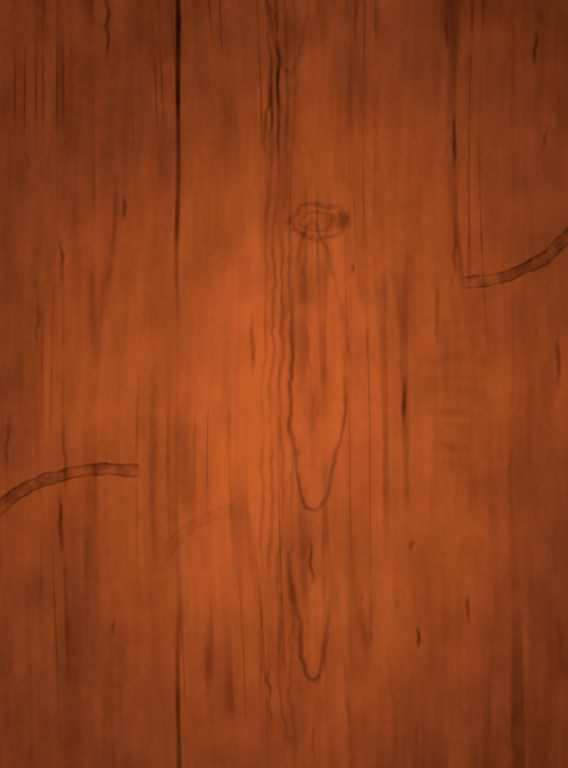
Write a WebGL 2 fragment shader that draws this texture.

```glsl
#version 300 es
precision highp float;
uniform vec2 u_resolution;
out vec4 outColor;

// Lengths are in canvas heights, tones run from 0 (DARK) to 1 (LIGHT)
const vec3 DARK = vec3(0.390, 0.170, 0.070);
const vec3 LIGHT = vec3(0.710, 0.330, 0.143);
const vec2 GLOW_CENTER = vec2(0.36, 0.45), GLOW_SIZE = vec2(0.37, 0.41);
const float AMBIENT = -0.01, GLOW = 1.05;
const vec3 SEAMS = vec3(0.232, 0.455, 0.667);
const vec2 LOOP_CENTER = vec2(0.410, 0.525), LOOP_SIZE = vec2(0.036, 0.185);
const vec2 KNOT_CENTER = vec2(0.414, 0.710), KNOT_SIZE = vec2(0.034, 0.025);
const float VEIN_SPACING = 0.0125;
const vec2 FLECK_CELL = vec2(0.062, 0.125);
const float FLECK_CHANCE = 0.36;
const float STAIN_WIDTH = 0.010;

float hash(vec2 p) {
  return fract(sin(dot(p, vec2(127.1, 311.7))) * 43758.5453);
}

float noise(vec2 p) {
  vec2 i = floor(p), f = fract(p);
  f = f * f * (3.0 - 2.0 * f);
  return mix(mix(hash(i), hash(i + vec2(1, 0)), f.x),
             mix(hash(i + vec2(0, 1)), hash(i + vec2(1, 1)), f.x), f.y);
}

float fbm(vec2 p) {
  float sum = 0.0;
  for (float amp = 0.5; amp > 0.05; amp *= 0.5) {
    sum += amp * noise(p);
    p = p * 2.03 + 17.3;
  }
  return sum / 0.9375;
}

// Soft stroke: 1 on the line, 0 beyond its width
float stroke(float d, float width) {
  return 1.0 - smoothstep(0.0, width, abs(d));
}

// Straight fibres: streaks, pores and broken hairlines
float fibres(vec2 p) {
  vec2 q = p + vec2(0.035 * (noise(p * vec2(4.0, 2.5)) - 0.5), 0.0);
  float streaks = fbm(q * vec2(34.0, 4.0)) - 0.5;
  float fine = noise(q * vec2(170.0, 14.0) + 31.0) - 0.5;
  float pores = noise(p * vec2(240.0, 150.0)) - 0.5;
  float hair = stroke(noise(q * vec2(75.0, 2.4) + 9.0) - 0.5, 0.17);
  float patches = smoothstep(0.45, 0.75, fbm(p * vec2(15.0, 7.0) + 4.0));
  return 0.26 * streaks + 0.13 * fine + 0.08 * pores - 0.30 * hair * patches;
}

// Pointed growth ring that opens upward
float tip(vec2 p, vec2 apex, float sharpness) {
  vec2 q = p - apex;
  float d = (q.y - sharpness * q.x * q.x) / length(vec2(1.0, 2.0 * sharpness * q.x));
  return stroke(d, 0.0055) * (1.0 - smoothstep(0.05, 0.19, q.y));
}

// Middle board: a long loop, two tips and a bundle of veins on the left
float cathedral(vec2 p) {
  vec2 bend = vec2(fbm(p * vec2(12.0, 7.0)), fbm(p * 9.0 + 40.0)) - 0.5;
  vec2 w = p + bend * vec2(0.034, 0.05) + 0.003 * (noise(p * 90.0) - 0.5);
  vec2 q = (w - LOOP_CENTER) / LOOP_SIZE;
  float d = length(q);
  float slope = length(q / LOOP_SIZE) / max(d, 0.01);
  float loop = stroke((d - 1.0) / slope, 0.0055) * mix(1.0, 0.5, smoothstep(-0.2, 0.6, q.y));
  float x = w.x + 0.014 * exp(-q.y * q.y) + 0.02 * (noise(vec2(7.0, p.y * 4.0)) - 0.5);
  float vein = abs(fract(x / VEIN_SPACING) - 0.5) * VEIN_SPACING;
  float bundle = smoothstep(0.330, 0.350, x) * (1.0 - smoothstep(0.375, 0.390, x));
  float veins = stroke(vein, 0.0045) * bundle;
  float tips = tip(w, vec2(0.410, 0.125), 190.0) + 0.6 * tip(w, vec2(0.372, 0.910), 110.0);
  float broken = smoothstep(0.12, 0.75, fbm(p * vec2(40.0, 13.0) + 5.0));
  float smudge = smoothstep(0.5, 0.8, fbm(p * vec2(30.0, 11.0) + 70.0)) * stroke(p.x - 0.40, 0.07);
  return broken * (0.95 * loop + 0.65 * veins + 0.95 * tips) + 0.45 * smudge + 0.10 * bundle;
}

// Oval knot with a dark rim on its right side
float knot(vec2 p) {
  vec2 q = (p - KNOT_CENTER) / KNOT_SIZE;
  float d = length(q) + 0.9 * (fbm(p * 45.0) - 0.5);
  float core = 1.0 - smoothstep(0.1, 0.7, length(q - vec2(0.8, 0.1)));
  return 0.5 * stroke(d - 0.95, 0.22) + 0.35 * stroke(d - 0.5, 0.2) + 0.7 * core;
}

// Scattered thin dark splits, tapered at both ends
float flecks(vec2 p) {
  float sum = 0.0;
  for (int i = 0; i < 9; i++) {
    vec2 cell = floor(p / FLECK_CELL) + vec2(i % 3 - 1, i / 3 - 1);
    vec2 jitter = vec2(hash(cell + 11.0), hash(cell + 23.0));
    vec2 q = p - (cell + 0.15 + 0.7 * jitter) * FLECK_CELL;
    float halfLen = mix(0.008, 0.075, pow(hash(cell + 51.0), 2.0));
    q.x += q.y * 0.14 * (hash(cell + 67.0) - 0.6) + 0.005 * (noise(p * 60.0) - 0.5);
    float taper = 1.0 - smoothstep(0.1, 1.0, abs(q.y) / halfLen);
    float present = step(hash(cell + 3.7), FLECK_CHANCE);
    sum += present * taper * stroke(q.x, 0.0045) * mix(0.3, 1.1, hash(cell + 83.0));
  }
  return min(sum, 1.0) * (0.4 + 0.8 * noise(p * vec2(60.0, 45.0)));
}

// Part of a wet cup ring; side is 1 for its top half, -1 for its bottom half
float stain(vec2 p, vec2 center, float radius, float side, vec2 span) {
  float d = length(p - center) - radius + 0.009 * (fbm(p * 38.0) - 0.5);
  float fill = 1.0 - smoothstep(STAIN_WIDTH * 0.6, STAIN_WIDTH, abs(d));
  float ends = smoothstep(span.x, span.x + 0.01, p.x) * (1.0 - smoothstep(span.y - 0.01, span.y, p.x));
  float blots = smoothstep(0.2, 0.8, fbm(p * 70.0));
  return step(0.0, side * (p.y - center.y)) * ends * (0.75 * fill * blots + 0.4 * stroke(abs(d) - 0.007, 0.003));
}

void main() {
  vec2 p = gl_FragCoord.xy / u_resolution.y;
  // Warm light, boards and cloudy colour
  vec2 g = (p - GLOW_CENTER) / GLOW_SIZE;
  float tone = AMBIENT + GLOW * exp(-dot(g, g));
  tone += dot(smoothstep(SEAMS - 0.003, SEAMS + 0.003, vec3(p.x)), vec3(0.09, -0.06, -0.04));
  tone += 0.36 * (fbm(p * vec2(9.0, 6.0) + 2.0) - 0.5) + 0.30 * (fbm(p * vec2(34.0, 22.0)) - 0.5);
  // Grain and cross ripple
  tone += 0.04 + fibres(p) - 0.55 * cathedral(p) - 0.55 * knot(p);
  float rippleArea = stroke(p.x - 0.60, 0.08) * stroke(p.y - 0.49, 0.16);
  tone -= 0.34 * rippleArea * noise(vec2(p.x * 12.0, p.y * 130.0 + 3.0 * noise(p * 20.0)));
  // Seams: the first gapes at top and bottom, the others are faint
  float wobble = 0.005 * (noise(vec2(1.0, p.y * 9.0)) - 0.5);
  vec3 seam = 1.0 - smoothstep(vec3(0.0), vec3(0.0055), abs(p.x + wobble - SEAMS));
  float gap = smoothstep(0.56, 0.76, p.y) + 1.0 - smoothstep(0.06, 0.28, p.y);
  gap *= 0.5 + 0.7 * noise(vec2(3.0, p.y * 24.0));
  tone -= dot(seam, vec3(0.10 + 0.80 * gap, 0.10, 0.06)) + 0.70 * flecks(p);
  // Cup stains
  tone -= 0.62 * stain(p, vec2(0.14, 0.17), 0.22, 1.0, vec2(-0.1, 0.185));
  tone -= 0.62 * stain(p, vec2(0.61, 0.803), 0.17, -1.0, vec2(0.6, 1.0));
  tone -= 0.16 * stain(p, vec2(0.33, 0.20), 0.14, 1.0, vec2(0.21, 0.31));
  outColor = vec4(mix(DARK, LIGHT, clamp(tone, -0.85, 1.2)), 1.0);
}
```
